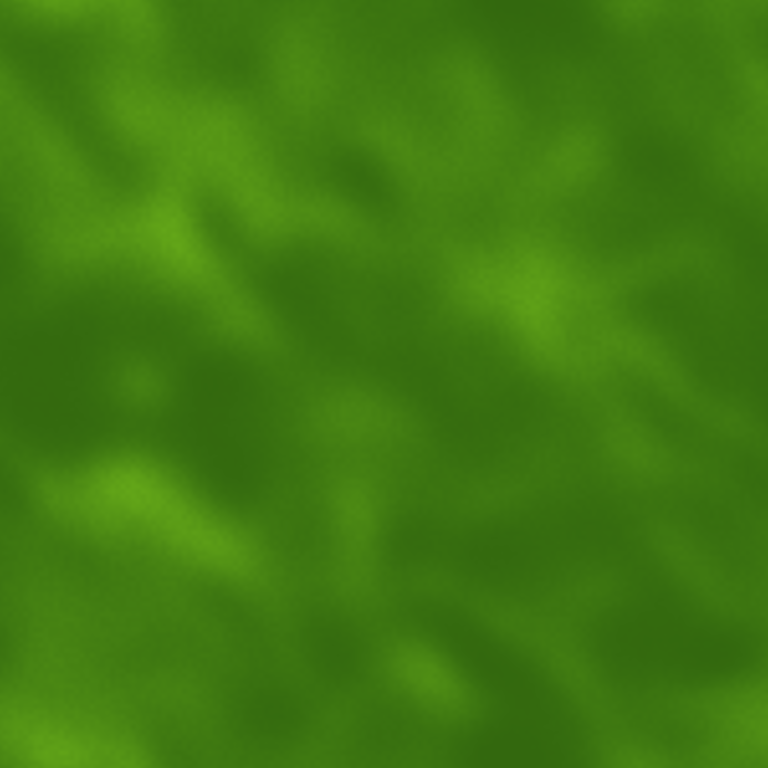
Reproduce this texture procedurally as a Shadertoy shader.

```glsl
// Soft mossy green with blurred light and dark patches drawn out along a diagonal.
// A sum of whole-number waves (so it tiles) with random phases and a slanted
// spectrum gives a smooth height; faint wrapped grain is added before the green ramp.

#define MAX_WAVE 13            // highest wave count per canvas side
#define CORNER 3.5             // wave count above which detail fades
#define FALLOFF 2.1            // how fast detail fades
#define STRETCH 1.75           // length to width ratio of the patches
#define STREAK_ANGLE -0.64     // patch direction in radians
#define WARP 0.014             // bending of the patches
#define SEED 4.7
#define GRAIN_CELLS 150.0      // grain cells per canvas side
#define GRAIN 0.34             // grain strength
#define MID_GREEN vec3(0.245, 0.471, 0.066)
#define TONE_STEP vec3(0.033, 0.043, 0.007)
#define HIGHLIGHT vec3(0.006, 0.007, 0.001)

const float TAU = 6.2831853;

float hash(vec2 p) {
    p = fract(p * vec2(0.1031, 0.1137) + SEED * 0.173);
    p += dot(p, p.yx + 33.33);
    return fract((p.x + p.y) * p.x * 17.31);
}

// Value noise that wraps after the given whole number of cells
float wrappedNoise(vec2 uv, float cells) {
    vec2 cell = floor(uv * cells);
    vec2 f = smoothstep(0.0, 1.0, uv * cells - cell);
    vec2 a = mod(cell, cells);
    vec2 b = mod(cell + 1.0, cells);
    return mix(mix(hash(a), hash(vec2(b.x, a.y)), f.x),
               mix(hash(vec2(a.x, b.y)), hash(b), f.x), f.y);
}

// Gentle periodic bending of the plane
vec2 bend(vec2 uv) {
    vec2 w = sin(TAU * vec2(2.0 * uv.y + uv.x, 2.0 * uv.x - uv.y) + vec2(1.3, 4.1));
    w += 0.5 * sin(TAU * vec2(3.0 * uv.x + 4.0 * uv.y, 4.0 * uv.x - 3.0 * uv.y) + vec2(2.6, 0.7));
    return uv + WARP * w;
}

// Layered sines, scaled to zero mean and unit deviation
float softPatches(vec2 uv) {
    vec2 along = vec2(cos(STREAK_ANGLE), sin(STREAK_ANGLE));
    vec2 across = vec2(-along.y, along.x);
    float height = 0.0;
    float power = 0.0;
    for (int i = 0; i <= MAX_WAVE; i++) {
        for (int j = -MAX_WAVE; j <= MAX_WAVE; j++) {
            if (i == 0 && j <= 0) continue;   // skip mirrored waves
            vec2 wave = vec2(float(i), float(j));
            float pitch = length(vec2(dot(wave, along) * STRETCH, dot(wave, across)));
            float amp = 1.0 / (1.0 + pow(pitch / CORNER, FALLOFF));
            amp *= 1.0 - smoothstep(0.7, 1.05, length(wave) / float(MAX_WAVE));
            height += amp * cos(TAU * (dot(wave, uv) + hash(wave + 20.0)));
            power += 0.5 * amp * amp;
        }
    }
    return height * inversesqrt(power);
}

void mainImage(out vec4 fragColor, in vec2 fragCoord) {
    vec2 uv = fragCoord / iResolution.xy;
    float tone = clamp(softPatches(bend(uv)), -2.4, 3.2);
    tone += GRAIN * (wrappedNoise(uv, GRAIN_CELLS) - 0.5);

    // Curved ramp: broad darks, brighter and rarer highlights
    vec3 color = MID_GREEN + TONE_STEP * tone + HIGHLIGHT * tone * tone;
    fragColor = vec4(color, 1.0);
}
```
